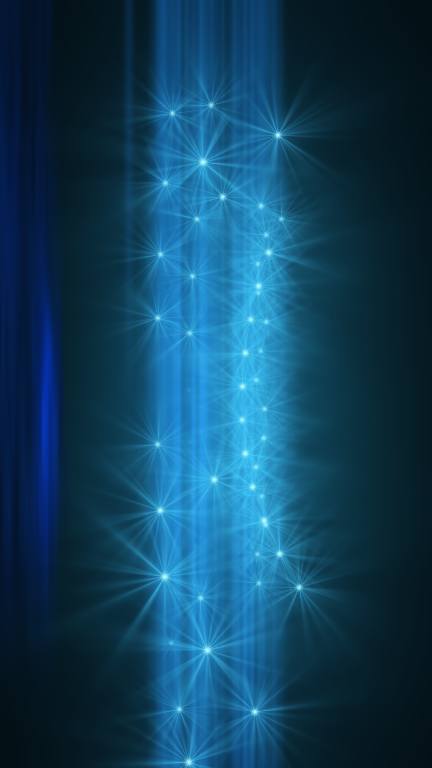
This background is drawn by a WebGL 2 fragment shader. Its source:

```glsl
#version 300 es
precision highp float;
// Draws strands of blue star flares over a glowing streaked curtain on dark teal.

uniform vec2 u_resolution;
out vec4 outColor;

const vec3 EDGE_DARK = vec3(0.008, 0.045, 0.065);
const vec3 TEAL = vec3(0.05, 0.235, 0.295);
const vec3 CURTAIN_BLUE = vec3(0.06, 0.36, 0.73);
const vec3 NAVY = vec3(0.015, 0.12, 0.33);
const vec3 ULTRAMARINE = vec3(0.0, 0.13, 0.70);
const vec3 RAY_BLUE = vec3(0.20, 0.71, 1.0);
const vec3 CORE_CYAN = vec3(0.62, 0.98, 1.0);

float hash(vec2 p) {
  p = fract(p * vec2(0.1031, 0.1137));
  p += dot(p, p.yx + 33.33);
  return fract((p.x + p.y) * p.x * 17.0);
}

float noise(vec2 p) {
  vec2 i = floor(p), f = fract(p);
  f = f * f * (3.0 - 2.0 * f);
  float low = mix(hash(i), hash(i + vec2(1, 0)), f.x);
  float high = mix(hash(i + vec2(0, 1)), hash(i + vec2(1, 1)), f.x);
  return mix(low, high, f.y);
}

float bell(float x, float center, float width) {
  float t = (x - center) / width;
  return exp(-t * t);
}

float softSpan(float x, float a, float b, float soft) {
  return smoothstep(a - soft, a + soft, x) * (1.0 - smoothstep(b - soft, b + soft, x));
}

// Point on a sideways parabola at height y
vec2 arcPoint(float y, float base, float center, float bend) {
  return vec2(base + bend * (y - center) * (y - center), y);
}

float spokes(float angle, float count, float phase, float sharpness) {
  return pow(0.5 + 0.5 * cos(angle * count + phase), sharpness);
}

// x: ray and halo light, y: hot core
vec2 star(vec2 d, float power, float seed) {
  float r = length(d);
  float angle = atan(d.y, d.x + 1e-6);
  float reach = 0.010 + 0.026 * power;
  float fine = spokes(angle, 7.0, seed * 6.3, 16.0) + spokes(angle, 11.0, seed * 17.0, 16.0)
             + 0.8 * spokes(angle, 5.0, seed * 29.0, 36.0);
  float broad = spokes(angle, 3.0, seed * 11.0, 9.0) + spokes(angle, 5.0, seed * 7.0, 12.0);
  float rays = fine * exp(-r / reach) * 0.95 + broad * exp(-r / (reach * 2.2)) * 0.22;
  float halo = 0.9 * exp(-r / (reach * 0.42));
  float size = 0.0022 + 0.0028 * power;
  return vec2((rays + halo) * (0.35 + 0.65 * power), exp(-r * r / (size * size)) * min(1.0, 0.4 + power))
       * smoothstep(0.0, 0.12, power);
}

vec2 allStars(vec2 p) {
  vec2 light = vec2(0.0);
  // Left strand, with a gap in the middle
  for (int i = 0; i < 10; i++) {
    float k = float(i);
    float power = (0.38 + 0.62 * bell(k, 6.7, 0.8)) * step(0.5, abs(k - 4.0)) * (i == 8 ? 0.2 : 1.0);
    float y = 0.853 - 0.0863 * k - 0.012 * bell(k, 2.2, 1.3);
    light += star(p - arcPoint(y, 0.2044, 0.5, 0.1625), power, k + 0.3);
  }
  // Middle strand, brightest near both ends
  for (int i = -5; i < 6; i++) {
    float k = float(i);
    float y = 0.492 - k * (i < 0 ? 0.0742 : 0.0677);
    float power = 0.32 + 0.6 * bell(abs(k), i < 0 ? 4.0 : 5.0, 0.6);
    power *= (i >= 0 && i < 4) ? 0.12 : 1.0;
    light += star(p - arcPoint(y, 0.246, 0.492, 0.21), power, k + 20.7);
  }
  // Dense right strand
  for (int i = -5; i < 7; i++) {
    float k = float(i);
    float power = 0.46 + 0.22 * hash(vec2(k + 40.0, 7.0));
    power *= i == 6 ? 0.4 : 1.0;
    float bend = i < 0 ? 1.4 : 0.83;
    light += star(p - arcPoint(0.4531 + 0.0436 * k, 0.315, 0.466, bend), power, k + 45.1);
  }
  // Small companions of the right strand
  for (int i = 0; i < 14; i++) {
    float k = float(i);
    vec2 center = vec2(0.340 + 0.007 * sin(k * 1.9), 0.732 - 0.0378 * k);
    light += star(p - center, 0.14 + 0.22 * hash(vec2(k + 3.0, 61.0)), k + 70.4);
  }
  // Large flares between and beyond the strands
  for (int i = 0; i < 3; i++) {
    float k = float(i);
    light += star(p - vec2(0.290 - 0.011 * k * k, 0.7435 - 0.368 * k), 0.55 + 0.13 * k, k + 90.2);
    if (i < 2) light += star(p - vec2(0.362 - 0.030 * k, 0.824 - 0.751 * k), 0.62, k + 97.6);
  }
  return light;
}

void main() {
  vec2 p = gl_FragCoord.xy / u_resolution.y;
  p.x += 0.5 * (0.5625 - u_resolution.x / u_resolution.y);

  // Teal haze falling off to dark edges
  float haze = exp(-pow(abs(p.x - 0.30) / 0.235, 2.2)) * (0.14 + 0.86 * bell(p.y, 0.46, 0.40));
  vec3 color = mix(EDGE_DARK, TEAL, haze);

  // Ragged, patchy navy streaks at the left
  float strand = 0.6 * noise(vec2(p.x * 95.0, p.y * 6.0 + 3.0)) + 0.4 * noise(vec2(p.x * 230.0, p.y * 9.0));
  float ragged = 0.066 + 0.014 * bell(p.y, 0.42, 0.25) + 0.03 * (noise(vec2(p.x * 90.0, p.y * 8.0)) - 0.5);
  float leftMask = (1.0 - smoothstep(ragged - 0.016, ragged + 0.014, p.x)) * smoothstep(0.05, 0.35, p.y);
  leftMask *= 1.0 - 0.45 * smoothstep(0.7, 1.0, p.y);
  color = mix(color, NAVY * (0.35 + 0.8 * strand), leftMask * 0.75);
  float vivid = bell(p.x, 0.060, 0.013) * bell(p.y, 0.45, 0.19) + 0.16 * bell(p.x, 0.012, 0.016) * bell(p.y, 0.78, 0.22);
  color += ULTRAMARINE * vivid * leftMask * (0.2 + 0.75 * strand);

  // Vertical curtain of light
  float streak = 0.55 * noise(vec2(p.x * 75.0, p.y * 1.2)) + 0.45 * noise(vec2(p.x * 210.0 + 9.0, p.y * 0.8));
  float middle = bell(p.y, 0.46, 0.30);
  float curtain = softSpan(p.x, 0.202, 0.362, mix(0.012, 0.034, middle)) * (0.44 + 0.36 * bell(p.y, 0.47, 0.34));
  curtain *= 0.45 + 1.0 * streak;
  curtain *= 1.0 - 0.3 * bell(p.x, 0.298, 0.014);
  curtain += 0.2 * bell(p.x, 0.168, 0.006) * smoothstep(0.3, 0.9, p.y);
  curtain += 0.24 * bell(p.x, 0.275, 0.12) * bell(p.y, 0.46, 0.36);
  color += CURTAIN_BLUE * curtain * (1.0 - color);

  // Glow along the dense strand, then the stars
  float glow = 0.36 * bell(p.x, 0.328 + 0.3 * (p.y - 0.47) * (p.y - 0.47), 0.038) * bell(p.y, 0.51, 0.21);
  vec2 light = allStars(p);
  color += RAY_BLUE * (1.0 - exp(-light.x * 0.85 - glow)) * (1.0 - color);
  color += CORE_CYAN * min(light.y, 1.0) * (1.0 - color);

  outColor = vec4(clamp(color, 0.0, 1.0), 1.0);
}
```
